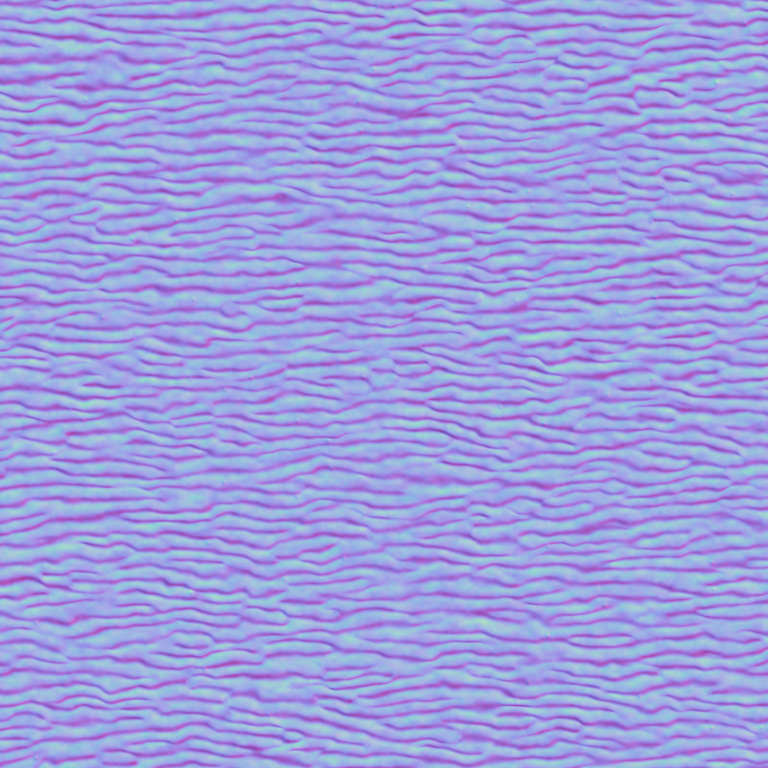
This texture map is drawn by a WebGL 2 fragment shader. Its source:

```glsl
#version 300 es
precision highp float;

uniform vec2 u_resolution;
out vec4 fragColor;

const float TAU = 6.28319;
const float RIPPLES = 55.0;               // ripples per canvas height
const vec2 PATCH_GRID = vec2(14.0, 27.0); // wave patches, wider than tall

float hash(vec2 p) {
    return fract(sin(dot(p, vec2(127.1, 311.7))) * 43758.5453);
}

// Smooth value noise in -1..1
float noise(vec2 p) {
    vec2 i = floor(p), f = fract(p);
    f = f * f * (3.0 - 2.0 * f);
    float low = mix(hash(i), hash(i + vec2(1.0, 0.0)), f.x);
    float high = mix(hash(i + vec2(0.0, 1.0)), hash(i + 1.0), f.x);
    return 2.0 * mix(low, high, f.y) - 1.0;
}

// Small bends along each ripple
vec2 bend(vec2 p) {
    float wide = noise(p * vec2(26.0, 38.0) + 7.3);
    float narrow = noise(p * vec2(58.0, 70.0) + 31.7);
    return p + vec2(0.0, 0.0036 * wide + 0.0026 * narrow);
}

// Sum of local waves; its angle is the ripple phase, with forks and ends
vec2 waveSum(vec2 p, vec2 grid, float frequency) {
    vec2 cell = floor(p * grid);
    vec2 sum = vec2(0.0);
    for (int k = 0; k < 18; k++) {
        int n = k / 2;
        vec2 id = cell + vec2(n % 3 - 1, n / 3 - 1);
        vec2 seed = id + 57.0 * float(k % 2);
        vec2 centre = id + vec2(hash(seed + 0.13), hash(seed + 4.71));
        vec2 toCentre = p * grid - centre;
        float weight = max(1.0 - dot(toCentre, toCentre), 0.0);
        float tilt = 0.42 * (hash(seed + 9.37) - 0.5);
        float stretch = mix(0.78, 1.22, hash(seed + 2.59));
        vec2 direction = vec2(sin(tilt), cos(tilt));
        float phase = TAU * (frequency * stretch * dot(direction, toCentre / grid)
                             + hash(seed + 6.83));
        sum += weight * weight * vec2(cos(phase), sin(phase));
    }
    return sum;
}

// Steep narrow face, then a long gentle back; the mean is near zero
float rippleSlope(float x) {
    float face = exp(-x * x / 0.036);
    return 0.5 - 1.5 * face - 0.22 * sin(TAU * x);
}

// Sparse round pits, returned as a slope in x and y
vec2 pitSlope(vec2 p, float density) {
    vec2 id = floor(p * density);
    vec2 offset = fract(p * density) - mix(vec2(0.3), vec2(0.7),
                  vec2(hash(id + 3.1), hash(id + 8.9)));
    float present = step(0.965, hash(id + 15.7));
    return present * offset * 10.0 * exp(-dot(offset, offset) * 55.0);
}

// Blue falls off as the surface leans either way
vec3 slopeColour(vec2 slope) {
    float red = 0.62 + slope.x;
    float green = 0.622 + slope.y;
    float blue = 0.905 - 2.0 * slope.y * slope.y - 0.8 * slope.x * slope.x;
    return vec3(red, green, blue);
}

void main() {
    vec2 p = gl_FragCoord.xy / u_resolution.y;

    // Ripple phase and its sideways change
    float eps = 0.0015;
    vec2 wave = waveSum(bend(p), PATCH_GRID, RIPPLES);
    vec2 side = waveSum(bend(p + vec2(eps, 0.0)), PATCH_GRID, RIPPLES);
    float turn = atan(wave.x * side.y - wave.y * side.x, dot(wave, side) + 1e-6);
    float tilt = clamp(turn / (eps * TAU * RIPPLES), -0.5, 0.5);
    float phase = atan(wave.y, wave.x + 1e-6) / TAU;

    // Ripples fade at forks and vary along their length
    float strength = smoothstep(0.0, 0.5, length(wave));
    strength *= 1.06 + 0.08 * noise(p * vec2(4.0, 6.0) + 2.4)
                     + 0.26 * noise(p * vec2(24.0, 48.0) + 11.0);
    float steepness = 0.215 * strength * rippleSlope(phase);
    vec2 slope = steepness * vec2(0.8 * tilt, 1.0);

    // Minor ripples, fine sand and pits
    slope.y += 0.05 * noise(p * vec2(46.0, 125.0) + 23.0);
    slope += vec2(0.035, 0.045) * vec2(noise(p * vec2(100.0, 120.0)),
                                       noise(p * vec2(85.0, 150.0) + 40.0));
    slope += 0.025 * vec2(noise(p * 200.0 + 5.0), noise(p * 200.0 + 71.0));
    slope += 0.16 * pitSlope(p, 50.0);

    fragColor = vec4(clamp(slopeColour(slope), 0.0, 1.0), 1.0);
}
```
